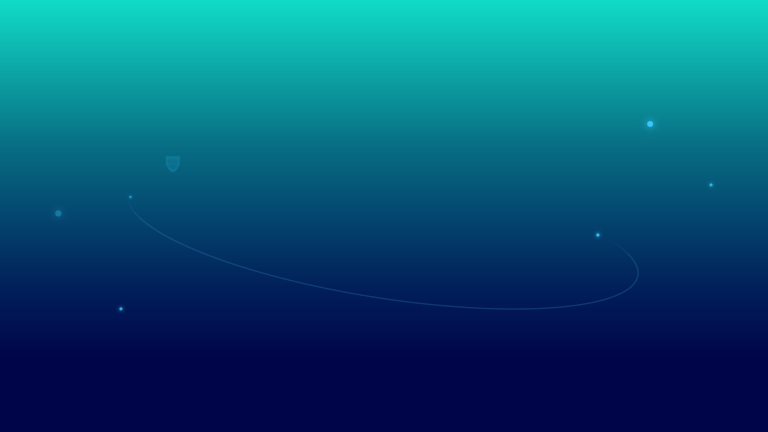
A Shadertoy shader for this background:

```glsl
// Vertical gradient, t runs from the top (0) to the bottom (1)
vec3 depthGradient(float t) {
    vec3 c = mix(vec3(.065, .86, .78), vec3(.03, .435, .52), clamp(t / .333, 0., 1.));
    c = mix(c, vec3(.015, .275, .435), clamp((t - .333) / .167, 0., 1.));
    c = mix(c, vec3(.005, .122, .35), clamp((t - .5) / .167, 0., 1.));
    return mix(c, vec3(0., .018, .29), clamp((t - .667) / .163, 0., 1.));
}

// Approximate distance to a slanted ellipse
float orbitDistance(vec2 p) {
    vec2 q = (p - vec2(.8866, .456)) / vec2(.5903, .1713);
    float f = dot(q, q) + 1.028 * q.x * q.y - .736;
    vec2 slope = (2. * q + 1.028 * q.yx) / vec2(.5903, .1713);
    return abs(f) / max(length(slope), .001);
}

// Plain shield outline: flat top, pointed base
float shieldDistance(vec2 q) {
    float halfWidth = .88 * sqrt(clamp(q.y + 1., 0., 1.));
    return max(abs(q.x) - halfWidth, abs(q.y) - 1.);
}

void mainImage(out vec4 fragColor, in vec2 fragCoord) {
    vec2 p = fragCoord / iResolution.y;
    float pixel = 1. / iResolution.y;
    vec3 color = depthGradient(1. - p.y);

    // Thin orbit, visible only below the line joining its end dots
    float below = .544 - .0813 * (p.x - .302) - p.y;
    float line = 1. - smoothstep(0., .0008 + pixel, orbitDistance(p));
    color = mix(color, vec3(.2, .55, .75), .27 * line * smoothstep(0., .06, below));

    // Faint shield with a brighter rim and soft bars
    vec2 q = (p - vec2(.4, .62)) / .0185;
    float edge = shieldDistance(q) * .0185;
    float inside = 1. - smoothstep(-pixel, pixel, edge);
    float rim = smoothstep(.005, .001, abs(edge + .002));
    float bars = .5 + .5 * cos(q.y * 9.);
    color = mix(color, vec3(.12, .6, .78), inside * (.2 + .1 * rim + .08 * bars));

    // Glowing dots: position, radius, opacity
    vec4 dots[6] = vec4[6](
        vec4(1.505, .713, .0072, 1.), vec4(1.646, .572, .0036, .85),
        vec4(1.384, .456, .0040, .9), vec4(.280, .285, .0038, .85),
        vec4(.302, .544, .0030, .6), vec4(.135, .506, .0074, .38));
    for (int i = 0; i < 6; i++) {
        float d = length(p - dots[i].xy);
        float radius = dots[i].z;
        float core = 1. - smoothstep(radius - pixel, radius + pixel, d);
        float halo = .3 * exp(-pow(d / (radius * 1.8), 2.));
        color = mix(color, vec3(.22, .78, .98), dots[i].w * max(core, halo));
    }

    fragColor = vec4(color, 1.);
}
```
